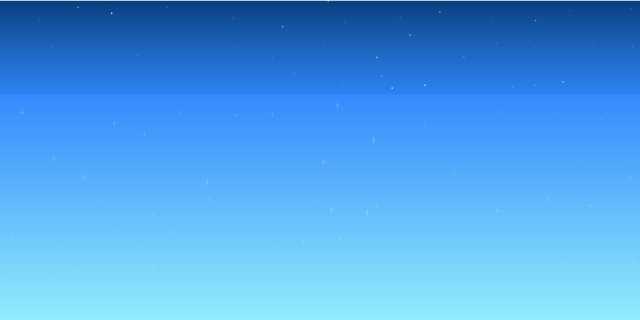
A WebGL 2 fragment shader for this background:

```glsl
#version 300 es
precision highp float;
// Blue sky gradient with a soft horizon step, scattered dots and cross-shaped sparkles.

uniform vec2 u_resolution;
out vec4 fragColor;

const float STEP_HEIGHT = 0.705;
const vec3 ZENITH = vec3(0.035, 0.235, 0.48);
const vec3 UPPER_BLUE = vec3(0.175, 0.515, 0.945);
const vec3 BRIGHT_BLUE = vec3(0.205, 0.54, 0.99);
const vec3 PALE_CYAN = vec3(0.575, 0.925, 0.985);
const vec3 STAR_COLOR = vec3(0.78, 0.96, 1.0);
const vec3 RIM_COLOR = vec3(0.9, 0.95, 1.0);

float hash(vec2 p) {
    return fract(sin(dot(p, vec2(127.1, 311.7))) * 43758.5453);
}

// Two gradients that meet in a faint step
vec3 skyColor(float y, float pixel) {
    float depth = clamp((1.0 - y) / (1.0 - STEP_HEIGHT), 0.0, 1.0);
    vec3 upper = mix(ZENITH, UPPER_BLUE, pow(depth, 0.87));
    vec3 lower = mix(PALE_CYAN, BRIGHT_BLUE, clamp(y / STEP_HEIGHT, 0.0, 1.0));
    return mix(lower, upper, smoothstep(-0.5 * pixel, 0.5 * pixel, y - STEP_HEIGHT));
}

float dotStar(vec2 p, float radius, float pixel) {
    return clamp((radius - length(p)) / pixel + 0.5, 0.0, 1.0);
}

// Thin crossed rays that fade towards their tips
float sparkle(vec2 p, float reach, float pixel) {
    vec2 d = abs(p);
    vec2 ray = clamp((0.0008 - d.yx) / pixel + 0.5, 0.0, 1.0);
    vec2 fade = clamp(1.0 - d / vec2(0.75 * reach, reach), 0.0, 1.0);
    return 0.8 * max(ray.x * fade.x, ray.y * fade.y);
}

// One randomly placed star per occupied cell
float starLayer(vec2 p, float cellSize, float density, float seed, float pixel) {
    vec2 cell = floor(p / cellSize);
    vec2 key = cell + seed;
    vec2 jitter = vec2(hash(key + 3.1), hash(key + 7.7));
    vec2 center = (cell + mix(vec2(0.2), vec2(0.8), jitter)) * cellSize;
    float strength = mix(0.12, 1.0, pow(hash(key + 13.3), 2.5));
    float present = step(hash(key + 19.9), density);
    float isDot = step(STEP_HEIGHT, center.y);
    float point = dotStar(p - center, 0.0024, pixel);
    float cross = sparkle(p - center, mix(0.006, 0.018, strength), pixel);
    float shape = mix(max(cross, 0.6 * point), point, isDot);
    float altitude = smoothstep(0.05, 0.3, center.y);
    return shape * strength * present * altitude;
}

void main() {
    float pixel = 1.0 / u_resolution.y;
    vec2 p = gl_FragCoord.xy * pixel;
    vec3 color = skyColor(p.y, pixel);

    // Overlapping star layers
    float stars = 0.0;
    for (int i = 0; i < 2; i++) {
        float layer = float(i);
        stars = max(stars, starLayer(p, 0.1 + 0.037 * layer, 0.4, 17.0 + 41.0 * layer, pixel));
    }
    color = mix(color, STAR_COLOR, stars);

    // Light rim along the top edge
    float rim = smoothstep(-0.5 * pixel, 0.5 * pixel, p.y - (1.0 - 0.003));
    color = mix(color, RIM_COLOR, 0.8 * rim);

    fragColor = vec4(color, 1.0);
}
```
